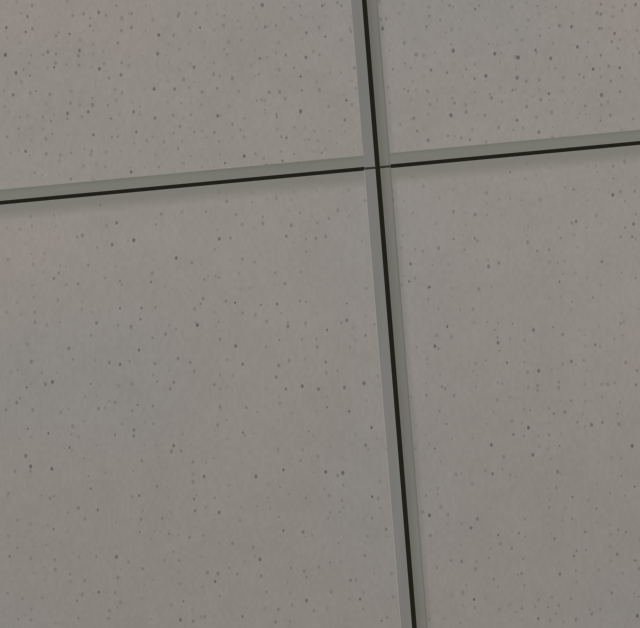
Reproduce this texture procedurally as a Shadertoy shader.

```glsl
// Speckled ceiling tiles meeting at a tilted cross of metal rails with dark slots.
#define RAIL_X 0.580        // upright slot position at the top edge
#define RAIL_Y 0.677        // level slot position at the left edge
#define TILT vec2(0.080, 0.0937)
#define SLOT vec2(0.0036, 0.0029)
#define FLANGE 0.021        // rail width on each side of a slot
#define SPECK_CELLS 30.0
#define GRAIN 0.018
#define TILE_COL vec3(0.550, 0.532, 0.508)
#define RAIL_COL vec3(0.472, 0.470, 0.440)
#define SHADE_COL vec3(0.420, 0.420, 0.390)
#define SLOT_COL vec3(0.125, 0.125, 0.100)

float hash(vec2 p) {
    vec3 q = fract(vec3(p.xyx) * 0.1031);
    q += dot(q, q.yzx + 33.33);
    return fract((q.x + q.y) * q.z);
}

float noise(vec2 p) {
    vec2 i = floor(p), f = fract(p);
    f = f * f * (3.0 - 2.0 * f);
    return mix(mix(hash(i), hash(i + vec2(1, 0)), f.x),
               mix(hash(i + vec2(0, 1)), hash(i + vec2(1, 1)), f.x), f.y);
}

// Coverage of the band |d| < halfWidth with a soft edge.
float band(float d, float halfWidth, float soft) {
    return 1.0 - smoothstep(halfWidth - soft, halfWidth + soft, abs(d));
}

// One jittered pinhole per cell, present with the given chance.
float specks(vec2 p, float cells, float chance, float seed, float soft) {
    vec2 g = p * cells, id = floor(g) + seed;
    vec2 centre = 0.2 + 0.6 * vec2(hash(id), hash(id + 41.7));
    vec2 d = (fract(g) - centre) / cells;
    float radius = mix(0.0010, 0.0026, hash(id + 87.1));
    float dist = length(d * vec2(1.0, 0.8));
    float spot = 1.0 - smoothstep(radius - soft, radius + soft, dist);
    return spot * step(hash(id + 13.3), chance) * mix(0.3, 1.0, hash(id + 59.9));
}

vec3 tileColour(vec2 p, vec2 rail, float soft) {
    // Broad warm and cool blotches, then fine fibre grain.
    float blotch = noise(p * 5.0 + 3.0) - 0.5;
    vec3 col = TILE_COL + blotch * vec3(0.016, 0.010, 0.002);
    col += (noise(p * 24.0) - 0.5) * 0.010;
    col += (noise(p * vec2(230.0, 150.0)) - 0.5) * GRAIN;
    col *= mix(0.965, 1.015, smoothstep(0.0, 0.7, p.y));

    // Pinholes are denser in the upper tiles.
    float density = mix(0.36, 0.68, step(0.0, rail.y));
    float holes = specks(p, SPECK_CELLS, density, 5.0, soft)
                + 0.5 * specks(p + 0.37, SPECK_CELLS * 1.7, density, 97.0, soft);
    col *= 1.0 - 0.30 * min(holes, 1.0);

    // Soft shade beside the upright rail and below the level one.
    col *= 1.0 - 0.07 * (1.0 - smoothstep(FLANGE, FLANGE + 0.012, rail.x)) * step(0.0, rail.x);
    float below = smoothstep(-0.034, -0.010, rail.y) * step(rail.y, 0.0);
    return mix(col, RAIL_COL, 0.8 * below);
}

void mainImage(out vec4 fragColor, in vec2 fragCoord) {
    vec2 p = fragCoord / iResolution.y;
    float soft = max(0.75 / iResolution.y, 0.0013);

    // Signed offsets from the two slots: x to the right, y upward.
    vec2 rail = vec2(p.x - RAIL_X - TILT.x * (1.0 - p.y),
                     p.y - RAIL_Y - TILT.y * p.x);
    vec3 col = tileColour(p, rail, soft);

    // Level rail: a lit flange above the slot, with a darker upper rim.
    float level = band(rail.y - FLANGE * 0.5, FLANGE * 0.5, soft);
    vec3 levelCol = RAIL_COL * (1.0 + 0.03 * (noise(p * vec2(8.0, 90.0)) - 0.5));
    levelCol *= 1.0 - 0.05 * smoothstep(0.013, 0.020, rail.y);
    col = mix(col, levelCol, level);
    col = mix(col, SLOT_COL, band(rail.y, SLOT.y, soft));

    // Upright rail: paler left flange, shaded right flange, thin bright left lip.
    float lip = band(rail.x + FLANGE, 0.0014, soft) * step(rail.y, 0.0);
    col = mix(col, TILE_COL * 1.07, 0.6 * lip);
    float upright = band(rail.x, FLANGE, soft);
    vec3 right = mix(SHADE_COL, RAIL_COL, 0.7 * smoothstep(0.004, 0.017, rail.x));
    right *= 1.0 - 0.08 * smoothstep(0.017, 0.021, rail.x);
    vec3 left = RAIL_COL * vec3(0.99, 0.99, 1.02);
    vec3 uprightCol = mix(left, right, smoothstep(-soft, soft, rail.x));
    uprightCol *= 1.0 + 0.03 * (noise(p * vec2(90.0, 8.0)) - 0.5);
    col = mix(col, uprightCol, upright);

    // The level slot narrows to a seam where it crosses the upright.
    col = mix(col, SLOT_COL, 0.75 * upright * band(rail.y, SLOT.y * 0.6, soft));
    col = mix(col, SLOT_COL, band(rail.x, SLOT.x, soft));

    fragColor = vec4(col, 1.0);
}
```
